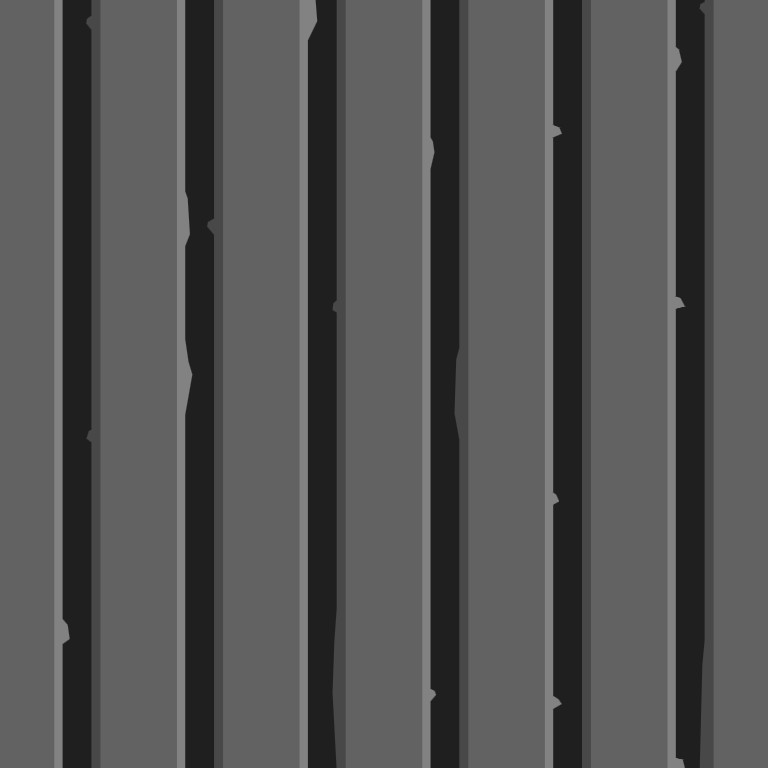
A Shadertoy shader for this pattern:

```glsl
// Flat grey panel cut by vertical dark grooves with bevelled, chipped edges
#define PERIOD 0.1597
#define FIRST_GROOVE 0.0707
#define LIGHT_WIDTH 0.0108
#define DARK_WIDTH 0.0375
#define SHADE_WIDTH 0.0117
#define CHIP_LENGTH vec2(0.016, 0.32)
#define CHIP_DEPTH vec2(0.005, 0.013)
#define CHIP_CHANCE 0.64
#define PANEL_COLOR vec3(0.384)
#define DARK_COLOR vec3(0.122)
#define LIGHT_COLOR vec3(0.51)
#define SHADE_COLOR vec3(0.282)

float hash(vec3 p) {
    p = fract(p * vec3(0.1031, 0.1130, 0.0973) + 0.37);
    p += dot(p, p.yzx + 33.33);
    return fract((p.x + p.y) * p.z);
}

// Angular chip outline: t runs down its length, with a shoulder and a peak
float chipProfile(float t, float shoulder, float peak, float shoulderHeight) {
    if (t <= 0.0 || t >= 1.0) return 0.0;
    if (t < shoulder) return shoulderHeight * t / shoulder;
    if (t < peak) return mix(shoulderHeight, 1.0, (t - shoulder) / (peak - shoulder));
    return (1.0 - t) / (1.0 - peak);
}

// Deepest chip at height y, with one candidate per vertical slot
float chipDepth(float y, float groove, float side, int slots) {
    float depth = 0.0;
    for (int i = 0; i < slots; i++) {
        vec3 seed = vec3(groove * 7.0 + 11.0, side * 19.0 + 3.0, float(i) * 13.0 + 5.0);
        if (hash(seed) > CHIP_CHANCE) continue;
        float center = (float(i) + hash(seed + 1.7)) / float(slots);
        float size = mix(CHIP_LENGTH.x, CHIP_LENGTH.y, pow(hash(seed + 3.1), 5.0));
        float t = (center - y) / size + 0.5;
        float profile = chipProfile(t, mix(0.1, 0.3, hash(seed + 5.3)),
                                    mix(0.45, 0.85, hash(seed + 7.9)),
                                    mix(0.45, 0.9, hash(seed + 9.7)));
        depth = max(depth, profile * mix(CHIP_DEPTH.x, CHIP_DEPTH.y, hash(seed + 12.1)));
    }
    return depth;
}

// Antialiased coverage of positive distance, limited at cell seams
float cover(float d, float pixel) {
    float width = clamp(fwidth(d), pixel, 3.0 * pixel);
    return clamp(d / width + 0.5, 0.0, 1.0);
}

void mainImage(out vec4 fragColor, in vec2 fragCoord) {
    float pixel = 1.0 / iResolution.y;
    vec2 uv = fragCoord * pixel;

    // Groove index and distance from its left edge
    float cell = (uv.x - FIRST_GROOVE) / PERIOD + 0.25;
    float groove = floor(cell);
    float x = (fract(cell) - 0.25) * PERIOD;

    // Chips eat into the dark channel from both sides
    float darkStart = LIGHT_WIDTH + chipDepth(uv.y, groove, 0.0, 3);
    float darkEnd = LIGHT_WIDTH + DARK_WIDTH;
    float shadeStart = darkEnd - chipDepth(uv.y, groove, 1.0, 2);

    // Layers from left to right
    vec3 color = mix(PANEL_COLOR, LIGHT_COLOR, cover(x, pixel));
    color = mix(color, DARK_COLOR, cover(x - darkStart, pixel));
    color = mix(color, SHADE_COLOR, cover(x - shadeStart, pixel));
    color = mix(color, PANEL_COLOR, cover(x - darkEnd - SHADE_WIDTH, pixel));
    fragColor = vec4(color, 1.0);
}
```
